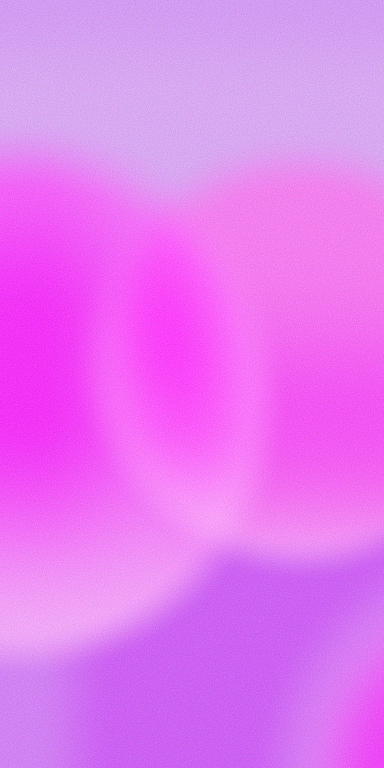
This background is drawn by a WebGL 1 fragment shader. Its source:

```glsl
precision highp float;
// Soft overlapping discs in magenta and pink over a lavender-to-violet field.
// Each disc is a feathered distance mask with its own gradient fill; the lens
// where the two large discs cross has a bright core, and fine grain covers all.

#define FEATHER 0.068
#define GRAIN_SCALE 337.0
#define GRAIN_AMOUNT 0.105
#define LAVENDER vec3(0.845, 0.66, 0.945)
#define VIOLET vec3(0.80, 0.385, 0.95)
#define ORCHID vec3(0.82, 0.51, 0.95)
#define MAGENTA vec3(0.95, 0.20, 0.965)
#define PINK vec3(0.95, 0.50, 0.93)
#define PALE vec3(0.94, 0.66, 0.965)

uniform vec2 u_resolution;

// Coverage of a disc with a feathered edge.
float disc(vec2 p, vec2 center, float radius, float feather) {
  return 1.0 - smoothstep(-feather, feather, length(p - center) - radius);
}

float bell(float x, float center, float width) {
  float d = (x - center) / width;
  return exp(-d * d);
}

// Gradient noise
vec2 latticeGradient(vec2 cell) {
  vec3 h = fract(vec3(cell.xyx) * vec3(0.1031, 0.1030, 0.0973));
  h += dot(h, h.yzx + 33.33);
  float angle = 6.2832 * fract((h.x + h.y) * h.z);
  return vec2(cos(angle), sin(angle));
}

float gradientNoise(vec2 p) {
  vec2 cell = floor(p);
  vec2 f = fract(p);
  vec2 w = f * f * f * (f * (f * 6.0 - 15.0) + 10.0);
  vec2 e = vec2(1.0, 0.0);
  float a = dot(latticeGradient(cell), f);
  float b = dot(latticeGradient(cell + e.xy), f - e.xy);
  float c = dot(latticeGradient(cell + e.yx), f - e.yx);
  float d = dot(latticeGradient(cell + e.xx), f - e.xx);
  return mix(mix(a, b, w.x), mix(c, d, w.x), w.y);
}

// Fills
vec3 fieldColor(vec2 p) {
  vec3 low = mix(ORCHID, VIOLET, smoothstep(0.08, 0.30, p.x));
  vec3 high = LAVENDER - vec3(0.02, 0.05, 0.0) * smoothstep(1.75, 2.0, p.y);
  return mix(low, high, smoothstep(0.6, 1.4, p.y));
}

vec3 leftColor(vec2 p) {
  float pale = 1.0 - smoothstep(0.32, 0.94, p.y);
  pale += 0.45 * smoothstep(1.15, 1.6, p.y);
  pale += 0.38 * smoothstep(0.08, 0.42, p.x) * (1.0 - pale);
  return mix(MAGENTA, PALE, pale);
}

vec3 rightColor(vec2 p) {
  vec3 base = mix(PALE, PINK, smoothstep(0.46, 0.80, p.y));
  return mix(base, MAGENTA, 0.55 * bell(p.y, 0.92, 0.24));
}

vec3 lensColor(vec2 p) {
  vec2 q = p - vec2(0.44, 1.12);
  q.x += 0.16 * q.y;
  float rim = smoothstep(0.0, 1.1, length(q / vec2(0.25, 0.52)));
  float pale = 0.1 + 0.58 * rim;
  pale += 0.35 * (1.0 - smoothstep(0.55, 0.9, p.y));
  return mix(MAGENTA, PALE, min(pale, 1.0)) + vec3(0.03, 0.01, 0.01);
}

vec3 cornerColor(vec2 p) {
  float depth = 0.535 - length(p - vec2(1.30, -0.03));
  vec3 rim = mix(ORCHID, PALE, 0.4);
  return mix(rim, MAGENTA, 0.8 * smoothstep(-0.03, 0.24, depth));
}

void main() {
  // The canvas is two units tall.
  vec2 p = 2.0 * gl_FragCoord.xy / u_resolution.y;

  // Disc masks, softer along the upper rims and inside the lens
  float leftFeather = FEATHER * mix(1.0, 1.45, smoothstep(1.2, 1.6, p.y));
  float rightFeather = FEATHER * mix(0.9, 1.25, smoothstep(0.6, 1.0, p.y));
  float left = disc(p, vec2(0.04, 0.945), 0.65, leftFeather);
  float right = disc(p, vec2(0.78, 1.06), 0.515, rightFeather);
  float corner = disc(p, vec2(1.30, -0.03), 0.535, 0.13);

  // Layers from back to front; the right disc turns into the lens over the left
  vec3 color = fieldColor(p);
  color = mix(color, cornerColor(p), corner);
  color = mix(color, leftColor(p), left);
  color = mix(color, mix(rightColor(p), lensColor(p), left), right);

  // Grain on a turned lattice, partly shared between channels
  vec2 g = GRAIN_SCALE * mat2(0.8, 0.6, -0.6, 0.8) * p;
  float shared = gradientNoise(g + 0.37);
  vec3 tint = vec3(gradientNoise(g + 211.6), gradientNoise(g + 419.2), shared);
  color += GRAIN_AMOUNT * mix(vec3(shared), tint, 0.5);

  gl_FragColor = vec4(clamp(color, 0.0, 1.0), 1.0);
}
```
